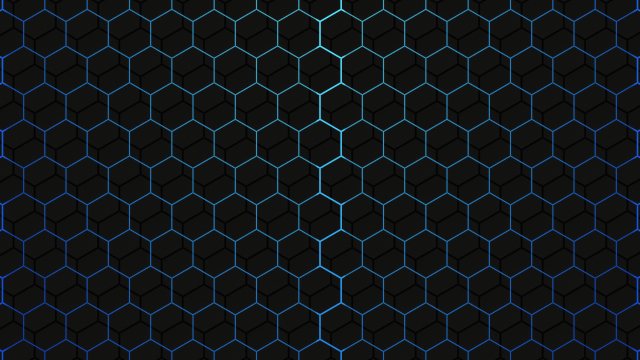
Write a WebGL 1 fragment shader that draws this pattern.

```glsl
precision highp float;
// Glowing honeycomb wires over dark hexagonal tiles. Two copies of one hexagon
// lattice are used: black gaps between the tiles, and a shifted lit lattice
// coloured by distance from the top centre, with stronger lines at the seams.

uniform vec2 u_resolution;

// Lengths are in canvas heights
const float PITCH = 0.1176;
const float WIRE_WIDTH = 0.0031;
const float GAP_WIDTH = 0.0048;
const vec2 WIRE_SHIFT = vec2(0.5, -0.01);
const vec2 TILE_SHIFT = vec2(0.76, -0.443);

const vec3 TILE_COLOR = vec3(0.069, 0.069, 0.066);
const vec3 GAP_COLOR = vec3(0.012, 0.012, 0.013);
const vec3 CYAN = vec3(0.30, 0.79, 0.88);
const vec3 AZURE = vec3(0.15, 0.55, 0.83);
const vec3 BLUE = vec3(0.07, 0.27, 0.76);

// Offset from the nearest centre of a pointy-topped hexagon lattice
vec2 hexLocal(vec2 p, float pitch) {
  vec2 period = pitch * vec2(1.0, 1.7320508);
  vec2 a = mod(p, period) - 0.5 * period;
  vec2 b = mod(p - 0.5 * period, period) - 0.5 * period;
  return dot(a, a) < dot(b, b) ? a : b;
}

// Distance inward from the border of one cell
float hexBorder(vec2 local, float pitch) {
  vec2 q = abs(local);
  return 0.5 * pitch - max(q.x, dot(q, vec2(0.5, 0.8660254)));
}

// Antialiased coverage of a line centred on distance zero
float lineMask(float dist, float width, float pixel) {
  return clamp((0.5 * width - dist) / pixel + 0.5, 0.0, 1.0)
       * min(1.0, width / pixel);
}

vec2 hashGradient(vec2 cell) {
  float angle = 6.2831853 * fract(sin(dot(cell, vec2(127.1, 311.7))) * 4375.85);
  return vec2(cos(angle), sin(angle));
}

float gradientNoise(vec2 p) {
  vec2 i = floor(p);
  vec2 f = fract(p);
  vec2 u = f * f * f * (f * (f * 6.0 - 15.0) + 10.0);
  float a = dot(hashGradient(i), f);
  float b = dot(hashGradient(i + vec2(1.0, 0.0)), f - vec2(1.0, 0.0));
  float c = dot(hashGradient(i + vec2(0.0, 1.0)), f - vec2(0.0, 1.0));
  float d = dot(hashGradient(i + vec2(1.0, 1.0)), f - vec2(1.0, 1.0));
  return mix(mix(a, b, u.x), mix(c, d, u.x), u.y);
}

// Matte tiles with a faint slope and grain, split by soft black gaps
vec3 tileLayer(vec2 p, float pitch, float pixel) {
  vec2 local = hexLocal(p - TILE_SHIFT * pitch, pitch);
  float border = hexBorder(local, pitch);
  float slope = dot(local, vec2(0.6, -0.8)) / pitch;
  float grain = gradientNoise(p * 150.0);
  vec3 tile = TILE_COLOR + 0.008 * slope + 0.005 * grain;
  float gap = lineMask(border, GAP_WIDTH, 1.3 * pixel);
  return mix(tile, GAP_COLOR, gap);
}

// Cyan at the top centre, falling to blue at the sides and bottom
vec3 wireColor(vec2 p) {
  float reach = length((p - vec2(0.0, 0.5)) * vec2(1.0, 0.72));
  vec3 inner = mix(CYAN, AZURE, smoothstep(0.0, 0.65, reach));
  return mix(inner, BLUE, smoothstep(0.45, 1.1, reach));
}

// Strength of the central zigzag and of the two outer columns
float seamMask(float x, float pitch) {
  float middle = 1.0 - smoothstep(0.30, 0.38, abs(x / pitch - 0.25));
  float outer = smoothstep(0.86, 0.88, abs(x));
  return max(middle, outer);
}

void main() {
  vec2 p = (gl_FragCoord.xy - 0.5 * u_resolution) / u_resolution.y;
  float pixel = 1.0 / u_resolution.y;

  vec3 color = tileLayer(p, PITCH, pixel);

  // Lit lattice with a narrow halo
  float border = hexBorder(hexLocal(p - WIRE_SHIFT * PITCH, PITCH), PITCH);
  float seam = seamMask(p.x, PITCH);
  float wire = lineMask(border, WIRE_WIDTH * (1.0 + 0.4 * seam), pixel);
  float halo = 0.07 * exp(-border / 0.0025);
  vec3 light = wireColor(p);
  color += light * halo;
  color = mix(color, light * (1.0 + 0.12 * seam), wire * mix(0.85, 1.0, seam));

  gl_FragColor = vec4(color, 1.0);
}
```
